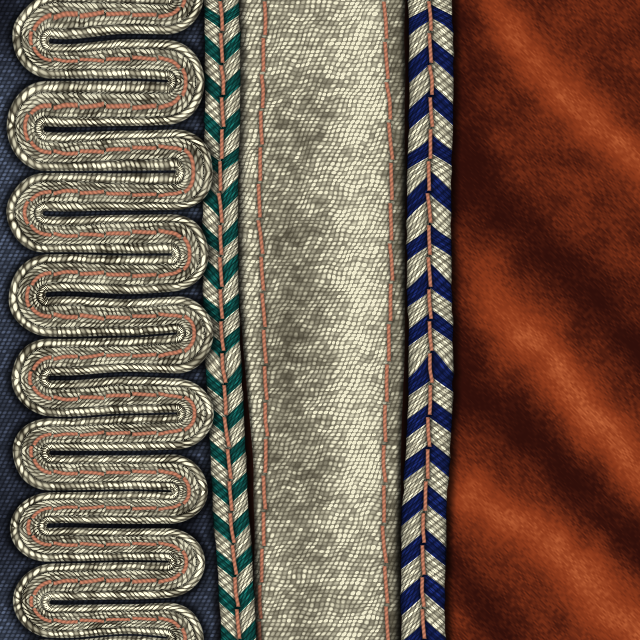
Reproduce this texture procedurally as a Shadertoy shader.

```glsl
// Embroidered textile: looped braid, two twisted cords, woven ribbon and folded velvet.

const vec3 CREAM = vec3(0.95, 0.93, 0.81);
const vec3 UMBER = vec3(0.17, 0.15, 0.11);
const vec3 PINK = vec3(0.71, 0.46, 0.36);
const float LOOP = 0.1255;

float hash(vec2 p) {
  vec3 q = fract(p.xyx * 0.1031);
  q += dot(q, q.yzx + 33.33);
  return fract((q.x + q.y) * q.z);
}

float noise(vec2 p) {
  vec2 i = floor(p), f = fract(p), e = vec2(0, 1);
  f = f * f * (3.0 - 2.0 * f);
  return mix(mix(hash(i), hash(i + e.yx), f.x),
             mix(hash(i + e), hash(i + e.yy), f.x), f.y);
}

// Noise centred on zero
float vary(vec2 p) { return noise(p) - 0.5; }

vec2 vary2(vec2 p) { return vec2(vary(p), vary(p + 20.0)); }

float cover(float d) {
  float px = 0.8 / iResolution.y;
  return 1.0 - smoothstep(-px, px, d);
}

float bump(float x, float width) { return exp(-x * x / (width * width)); }

// Small raised threads in staggered rows
float threads(vec2 p, vec2 size) {
  vec2 g = p / size;
  g.x += 0.37 * floor(g.y);
  vec2 f = fract(g) - 0.5;
  f.y += 0.35 * f.x;
  return (1.0 - smoothstep(0.15, 0.62, length(f))) * mix(0.35, 1.35, hash(floor(g) + 71.0));
}

vec3 yarnColor(float tone) { return mix(UMBER, CREAM, clamp(tone, 0.0, 1.0)); }

// Running stitch; p.x lies across the seam, p.y along it
vec3 stitch(vec3 col, vec2 p, float pitch) {
  float t = p.y / pitch, f = fract(t) - 0.5;
  float x = p.x - 0.003 * f - 0.003 * vary(vec2(t * 2.0, 5));
  float d = max(abs(x) - 0.003, (abs(f) - 0.46) * pitch);
  col *= 1.0 - 0.35 * (1.0 - smoothstep(0.0, 0.005, d));
  float shade = 0.65 + 0.4 * bump(x, 0.003) + 0.12 * sin(p.y * 900.0 + x * 700.0);
  return mix(col, PINK * shade, cover(d));
}

// Position along (x) and signed distance across (y) a winding path
vec2 serpentine(vec2 p, float radius, float left, float right) {
  float y = abs(p.y - LOOP * round(p.y / LOOP));
  float turn = 0.5 * LOOP - radius;
  vec2 a = vec2(left - p.x, y), b = vec2(p.x - right, 0.5 * LOOP - y);
  if (a.x > 0.0) return vec2(left - radius * atan(a.x, a.y), length(a) - radius);
  if (b.x > 0.0) return vec2(right + turn * atan(b.x, b.y), turn - length(b));
  return vec2(p.x, y - radius);
}

vec3 loopedBraid(vec3 col, vec2 p) {
  float y = p.y - 0.061 - 0.026 * sin(3.574 * (p.y - 0.061));
  y += 0.012 * vary(p * vec2(10, 17));
  float row = y / LOOP;
  float left = 0.067 + 0.018 * hash(vec2(round(row), 3));
  float right = 0.258 + 0.018 * hash(vec2(floor(row), 8));
  vec2 path = serpentine(vec2(p.x, y), 0.0325, left, right);
  float side = abs(path.y), d = side - 0.0287;
  col *= mix(0.35, 1.0, smoothstep(0.0, 0.015, d));
  // Flat herringbone centre between rounded edge cords
  float edge = smoothstep(0.014, 0.016, side);
  float relief = mix(0.86, 0.4 + 0.62 * bump(side - 0.021, 0.006), edge);
  relief *= 1.0 - 0.35 * bump(side - 0.015, 0.0016);
  float along = path.x + floor(row * 2.0) * 0.173;
  vec2 fibre = vec2(along + mix(0.9, -0.7, edge) * side, path.y) + 0.004 * vary2(p * 70.0);
  float tone = 0.2 + 0.9 * threads(fibre, vec2(0.0075, 0.0085)) + 0.4 * vary(p * 55.0);
  vec3 braid = stitch(yarnColor(tone) * relief * 1.12, path.yx, 0.041);
  return mix(col, braid, cover(d));
}

// Two strands twisted as chevrons around a seam
vec3 chevronCord(vec3 col, vec2 p, float halfWidth, float period, float slant, vec3 dye) {
  float x = p.x / halfWidth, side = abs(x);
  float d = (side - 1.0) * halfWidth + 0.003 * vary(p * 60.0);
  col *= mix(0.3, 1.0, smoothstep(0.0, 0.016, d));
  float phase = p.y / period + slant * (side - 0.5) + 0.1 * step(0.0, x);
  phase += 0.25 * vary(p * vec2(8, 22));
  float band = abs(fract(phase) - 0.5);
  float ply = 0.75 + 0.25 * sin(phase * 37.7);
  float grain = threads(vec2(p.x, phase * period), vec2(0.009, 0.005));
  vec3 yarn = mix(yarnColor(0.4 + 0.75 * grain), dye * (0.7 + 0.6 * grain), cover((band - 0.22) * period));
  float roundness = sqrt(max(0.0, 1.0 - pow(2.0 * side - 1.0, 2.0)));
  yarn *= (0.45 + 0.55 * ply) * (0.35 + 0.8 * roundness);
  return mix(col, stitch(yarn, p, 0.05), cover(d));
}

vec3 ribbon(vec3 col, vec2 p) {
  float left = 0.369 + 0.028 * smoothstep(0.35, 0.8, p.y);
  float right = 0.633 - 0.007 * smoothstep(0.5, 0.8, p.y);
  float d = max(left - p.x, p.x - right) + 0.003 * vary(p * 18.0);
  float seamL = p.x - 0.411 - 0.005 * sin(p.y * 9.0 + 2.0);
  float seamR = p.x - 0.606 - 0.006 * sin(p.y * 7.0 - 0.8);
  // Broad light and worn patches, then the weave
  float tone = 0.57 + 0.25 * bump(p.x - 0.56, 0.045) + 0.1 * bump(p.x - 0.39, 0.022);
  tone -= 0.17 * bump(p.x - 0.465, 0.05) * bump(p.y - 0.5, 0.35);
  tone += 0.25 * vary(p * vec2(14, 11)) + 0.35 * vary(p * vec2(60, 110));
  tone -= 0.25 * smoothstep(0.0, 0.008, seamR);
  float weave = threads(p + 0.006 * vary2(p * 45.0), vec2(0.008, 0.0065));
  vec3 cloth = yarnColor(tone * (0.48 + weave) + 0.06);
  cloth *= 0.5 + 0.5 * smoothstep(0.0, 0.009, -d);
  cloth = stitch(cloth, vec2(seamL, p.y), 0.057);
  cloth = stitch(cloth, vec2(seamR, p.y), 0.063);
  return mix(col, cloth, cover(d));
}

// Diagonal crease leaving the velvet's left side at a given height
float crease(vec2 p, float start, float slope, float width) {
  return bump(p.y - start - slope * (p.x - 0.703), width);
}

vec3 velvet(vec2 p) {
  vec2 q = p + 0.035 * vary2(p * 7.0);
  float light = 0.31 + 0.36 * crease(q, -0.06, 1.05, 0.05);
  light += 0.4 * (crease(q, 0.385, 1.2, 0.055) + crease(q, 0.74, 0.8, 0.055));
  light -= 0.22 * (crease(q, 0.23, 1.1, 0.06) + crease(q, 0.55, 1.02, 0.05));
  light -= 0.2 * crease(q, 0.87, 1.3, 0.045);
  light *= mix(0.35, 1.0, smoothstep(0.69, 0.79, p.x + 0.07 * smoothstep(0.5, 1.0, p.y)));
  light += 0.2 * vary(vec2(p.x + p.y, p.y - p.x) * vec2(130, 330)) + 0.16 * vary(p * 32.0);
  vec3 col = mix(vec3(0.19, 0.06, 0.04), vec3(0.56, 0.23, 0.11), smoothstep(0.0, 0.65, light));
  return mix(col, vec3(0.83, 0.46, 0.27), smoothstep(0.55, 1.05, light));
}

void mainImage(out vec4 fragColor, in vec2 fragCoord) {
  vec2 p = fragCoord / iResolution.xy;
  p.y = 1.0 - p.y;
  // Ground cloth, dark gap, velvet
  vec3 col = mix(vec3(0.11, 0.12, 0.16), vec3(0.3, 0.34, 0.42), noise(p * vec2(14, 6)));
  col *= 0.55 + 0.6 * threads(p, vec2(0.008, 0.006));
  col = mix(col, vec3(0.16, 0.07, 0.05), smoothstep(0.33, 0.37, p.x));
  if (p.x > 0.67) col = velvet(p);
  col = ribbon(col, p);
  float drift = smoothstep(0.5, 1.0, p.y), sway = 0.002 * sin(p.y * 13.0);
  vec2 teal = p - vec2(0.346 + 0.026 * drift + sway, 0);
  vec2 blue = p - vec2(0.672 - 0.011 * drift + sway, 0);
  col = chevronCord(col, teal, 0.028, 0.057, 0.45, vec3(0.07, 0.3, 0.28));
  col = chevronCord(col, blue, 0.035, 0.069, -0.4, vec3(0.08, 0.12, 0.31));
  col = loopedBraid(col, p);
  fragColor = vec4(col, 1.0);
}
```
